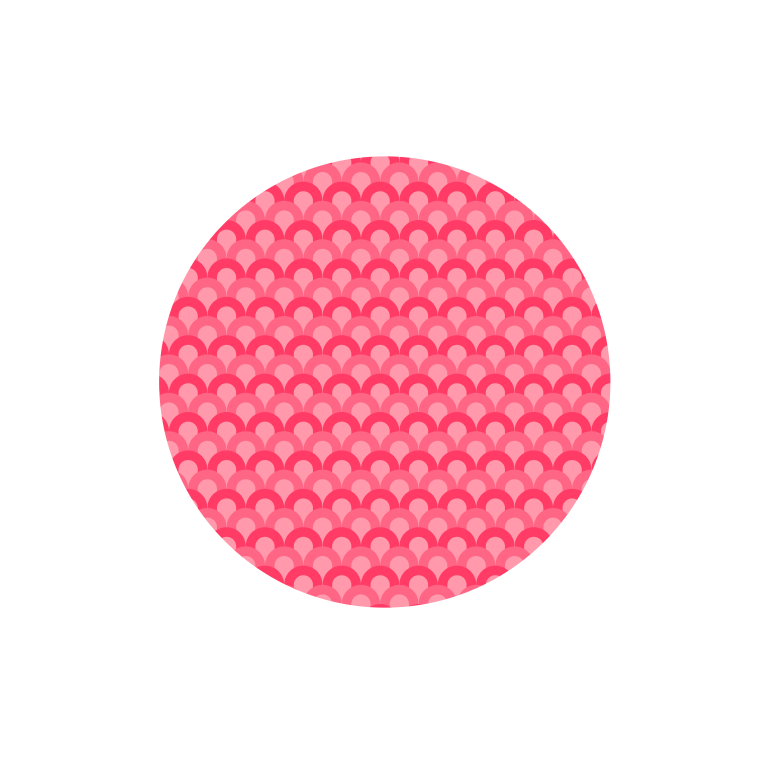
A Shadertoy shader for this pattern:

```glsl
// Disc on white, filled with overlapping pink scales in alternating rows.

// Coverage of a shape from its signed distance, smoothed over one pixel.
float coverage(float dist, float pixel) {
    return clamp(0.5 - dist / pixel, 0.0, 1.0);
}

// Round-topped arch with straight sides running down.
float archDistance(vec2 p, float radius) {
    return length(vec2(p.x, max(p.y, 0.0))) - radius;
}

// Scales one unit wide, rows half a unit apart, lower rows in front.
vec3 scales(vec2 p, float pixel) {
    vec3 color = vec3(1.0, 0.6, 0.67);
    float baseRow = floor(p.y * 2.0);
    for (int i = 1; i >= -1; i--) {
        float row = baseRow + float(i);
        float odd = mod(row, 2.0);
        vec2 local = vec2(fract(p.x + 0.5 * odd + 0.5) - 0.5, p.y - 0.5 * row);
        vec3 band = mix(vec3(1.0, 0.23, 0.4), vec3(1.0, 0.4, 0.52), odd);
        vec3 scale = mix(band, vec3(1.0, 0.6, 0.67),
                         coverage(archDistance(local, 0.25), pixel));
        color = mix(color, scale, coverage(archDistance(local, 0.5), pixel));
    }
    return color;
}

void mainImage(out vec4 fragColor, in vec2 fragCoord) {
    vec2 uv = fragCoord / iResolution.xy;
    float pixel = 1.0 / min(iResolution.x, iResolution.y);

    // Twenty scales and twenty row pairs span the canvas.
    vec3 pattern = scales(uv * 20.0 - vec2(0.9, 0.77), pixel * 20.0);

    // The disc stays clear of the edges, so the white margin tiles.
    float disc = coverage(length(uv - vec2(0.501, 0.5026)) - 0.2938, pixel);
    fragColor = vec4(mix(vec3(1.0), pattern, disc), 1.0);
}
```
